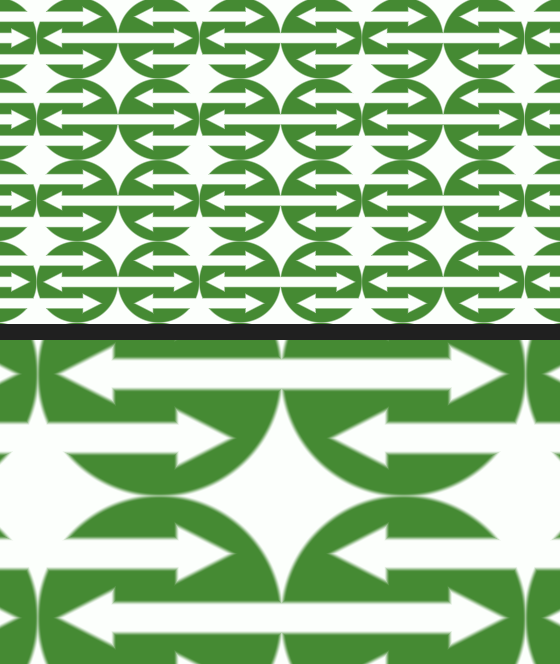
Top: the whole. Bottom: its middle third, enlarged.
Write a WebGL 1 fragment shader that draws this pattern.

```glsl
precision highp float;

uniform vec2 u_resolution;

#define DISCS_ACROSS 6.888
#define GRID_SHIFT vec2(0.007, 0.025)
#define SHAFT_HALF 0.063
#define HEAD_SIZE vec2(0.228, 0.116)
#define CENTRE_TIP 0.917
#define SIDE_TIP 0.203
#define SIDE_OFFSET 0.263
#define SOFTNESS 0.012
#define GREEN vec3(0.27, 0.54, 0.20)
#define WHITE vec3(0.99, 1.0, 0.99)

// Distance to an arrow with its tip at the origin and an endless shaft along +x.
float arrowDistance(vec2 p) {
  p.y = abs(p.y);
  float slant = (p.y * HEAD_SIZE.x - p.x * HEAD_SIZE.y) / length(HEAD_SIZE);
  float head = max(slant, p.x - HEAD_SIZE.x);
  float shaft = max(p.y - SHAFT_HALF, 0.8 * HEAD_SIZE.x - p.x);
  return min(head, shaft);
}

void main() {
  // One unit is one disc diameter.
  float unitsPerPixel = DISCS_ACROSS / u_resolution.x;
  vec2 p = (gl_FragCoord.xy - 0.5 * u_resolution) * unitsPerPixel - GRID_SHIFT;

  // Mirror neighbouring discs across x, and the halves of each row across y.
  float across = abs(fract(0.5 * p.x + 0.5) * 2.0 - 1.0);
  float rise = abs(fract(p.y) - 0.5);

  float disc = length(vec2(across - 0.5, rise)) - 0.5;

  // The centre arrow points outward, the side arrows point inward.
  float centreArrow = arrowDistance(vec2(CENTRE_TIP - across, rise));
  float sideArrow = arrowDistance(vec2(across - SIDE_TIP, rise - SIDE_OFFSET));
  float shape = max(disc, -min(centreArrow, sideArrow));

  float blur = max(SOFTNESS, 0.75 * unitsPerPixel);
  float ink = 1.0 - smoothstep(-blur, blur, shape);
  gl_FragColor = vec4(mix(WHITE, GREEN, ink), 1.0);
}
```
